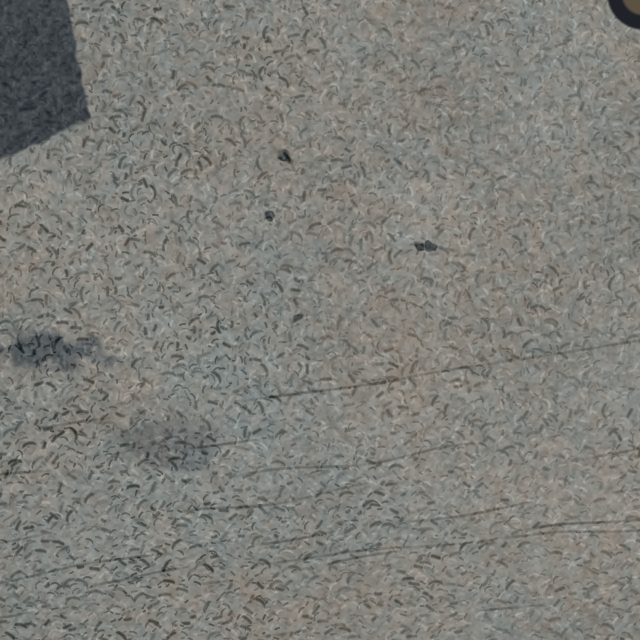
This texture is drawn by a Shadertoy shader. Its source:

```glsl
// Weathered grey concrete: soft mineral grain crossed by short curved flecks,
// with faint broken scratches, a few pits, stains, a dark slab in the upper left
// and a dark ring cut by the upper right corner. Built from hash and value noise.

#define BASE_COLOR vec3(0.527, 0.525, 0.503)
#define SLAB_COLOR vec3(0.255, 0.275, 0.295)
#define PIT_COLOR vec3(0.235, 0.255, 0.260)
#define STAIN_COLOR vec3(0.300, 0.325, 0.340)
#define RING_COLOR vec3(0.120, 0.135, 0.155)
#define GRAIN_AMOUNT 0.14
#define FLECK_DARKNESS 0.22
#define FLECK_LIGHTNESS 0.09
#define TINT_AMOUNT 0.07
#define SCRATCH_COUNT 8
#define PIT_COUNT 5

float hash(vec2 p) {
    return fract(sin(dot(p, vec2(127.1, 311.7))) * 43758.5);
}

vec2 hash2(vec2 p) {
    return vec2(hash(p), hash(p + vec2(37.2, 17.9)));
}

float noise(vec2 p) {
    vec2 cell = floor(p);
    vec2 f = fract(p);
    f = f * f * (3.0 - 2.0 * f);
    float low = mix(hash(cell), hash(cell + vec2(1, 0)), f.x);
    float high = mix(hash(cell + vec2(0, 1)), hash(cell + vec2(1, 1)), f.x);
    return mix(low, high, f.y);
}

float fbm(vec2 p) {
    return 0.55 * noise(p) + 0.3 * noise(p * 2.1 + 9.3) + 0.15 * noise(p * 4.3 + 4.1);
}

// Short bent strokes, one per grid cell; they lie flatter near the bottom
float flecks(vec2 uv, float cells, float seed) {
    vec2 grid = uv * cells;
    float spread = mix(1.9, 3.14, smoothstep(0.1, 0.5, uv.y));
    float ink = 0.0;
    for (int y = -1; y <= 1; y++) {
        for (int x = -1; x <= 1; x++) {
            vec2 cell = floor(grid) + vec2(x, y);
            vec2 shape = hash2(cell + seed + 5.7);
            vec2 q = grid - cell - hash2(cell + seed);
            float angle = (shape.x - 0.5) * spread + 0.2;
            vec2 dir = vec2(cos(angle), sin(angle));
            float along = dot(q, dir);
            float across = dot(q, vec2(-dir.y, dir.x));
            across += (shape.y - 0.5) * 1.6 * along * along;
            float halfLength = mix(0.08, 0.48, shape.y);
            float d = length(vec2(max(abs(along) - halfLength, 0.0), across));
            float strength = hash(cell + seed + 2.3);
            ink = max(ink, strength * (1.0 - smoothstep(0.03, 0.22, d)));
        }
    }
    return ink;
}

// Long thin lines, rising slightly to the right and broken by noise
float scratches(vec2 uv) {
    float ink = 0.0;
    for (int i = 0; i < SCRATCH_COUNT; i++) {
        float k = float(i);
        vec2 r = hash2(vec2(k, 3.1));
        float height = (k + r.x) * 0.4 / float(SCRATCH_COUNT) - 0.06;
        float line = height + mix(0.08, 0.19, r.y) * uv.x;
        line += 0.016 * (noise(vec2(uv.x * 7.0, k)) - 0.5);
        float gaps = smoothstep(0.42, 0.68, noise(vec2(uv.x * 9.0, k * 5.3)));
        gaps *= 0.4 + 0.6 * noise(vec2(uv.x * 60.0, k * 2.7));
        ink = max(ink, gaps * (1.0 - smoothstep(0.0006, 0.0036, abs(uv.y - line))));
    }
    return ink;
}

// Small ragged oval pits gathered around the middle
float pits(vec2 uv) {
    float ink = 0.0;
    vec2 ragged = vec2(noise(uv * 90.0), noise(uv * 90.0 + 31.0)) - 0.5;
    for (int i = 0; i < PIT_COUNT; i++) {
        vec2 r = hash2(vec2(float(i), 8.4));
        vec2 center = vec2(0.55, 0.64) + (r - 0.5) * vec2(0.26, 0.32);
        float radius = mix(0.009, 0.016, hash(r));
        float d = length((uv - center + ragged * 0.011) * vec2(1.0, 1.45));
        ink = max(ink, 1.0 - smoothstep(radius * 0.6, radius * 1.15, d));
    }
    return ink;
}

float blot(vec2 uv, vec2 center, vec2 size) {
    float d = length((uv - center) / size) + 1.3 * (fbm(uv * 28.0) - 0.5);
    return 1.0 - smoothstep(0.55, 1.1, d);
}

void mainImage(out vec4 fragColor, in vec2 fragCoord) {
    vec2 uv = fragCoord / iResolution.xy;

    // Broad tone and soft tints
    vec3 color = BASE_COLOR + 0.06 * (fbm(uv * 6.0) - 0.5);
    float tint = fbm(uv * 5.0 + 20.0) + 0.7 * noise(uv * 55.0 + 50.0) - 0.85;
    color += TINT_AMOUNT * tint * vec3(-0.6, 0.05, 0.4);

    // Stains and pits
    float stain = blot(uv, vec2(0.07, 0.45), vec2(0.12, 0.035));
    float haze = blot(uv, vec2(0.26, 0.305), vec2(0.085, 0.055));
    color = mix(color, STAIN_COLOR, max(0.8 * stain, 0.42 * haze));
    color = mix(color, PIT_COLOR, 0.9 * pits(uv));

    // Slab bounded by two slanted edges
    float side = uv.x - 0.104 - 0.2 * (1.0 - uv.y);
    float under = 0.9 * (0.75 + 0.47 * uv.x - uv.y);
    float slabEdge = max(side, under) + 0.012 * (fbm(uv * 45.0) - 0.5);
    float slab = 1.0 - smoothstep(-0.004, 0.004, slabEdge);
    color = mix(color, SLAB_COLOR, slab);

    // Flecks, denser toward the lower left
    float wear = mix(1.12, 0.68, smoothstep(0.2, 1.0, uv.x + 0.25 * uv.y));
    wear *= 0.55 + 0.9 * fbm(uv * 9.0 + 70.0);
    wear *= 1.0 - 0.65 * slab;
    float dark = max(flecks(uv, 50.0, 11.0), 0.8 * flecks(uv, 84.0, 43.0));
    color -= FLECK_DARKNESS * wear * dark * vec3(1.0, 0.97, 0.96);
    color += FLECK_LIGHTNESS * flecks(uv, 68.0, 87.0) * (1.0 - 0.4 * slab);
    color -= 0.16 * scratches(uv) * (1.0 - slab);

    // Fine grain
    float grain = 0.6 * noise(uv * 130.0) + 0.4 * noise(uv * 240.0 + 13.0) - 0.5;
    color += GRAIN_AMOUNT * grain;

    // Corner ring with a brown centre
    float ringDist = length(uv - vec2(1.005, 1.01));
    vec3 ring = mix(vec3(0.36, 0.32, 0.26), RING_COLOR, smoothstep(0.030, 0.037, ringDist));
    color = mix(ring, color, smoothstep(0.053, 0.059, ringDist));

    fragColor = vec4(clamp(color, 0.0, 1.0), 1.0);
}
```
